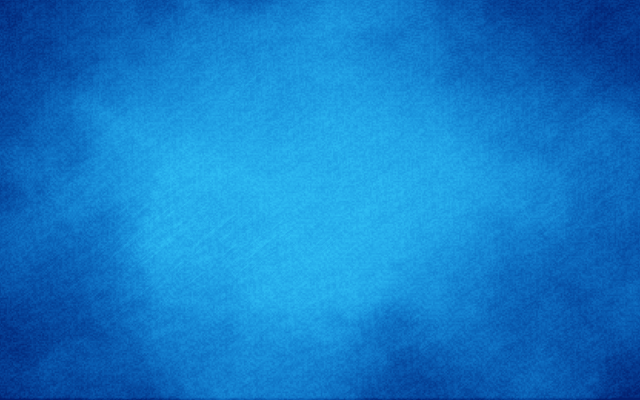
This background is drawn by a Shadertoy shader. Its source:

```glsl
#define GLOW_CENTER vec2(0.49, 0.46)
#define GLOW_PEAK 1.08
#define GLOW_FALLOFF 3.8
#define CLOUD_SCALE 5.0
#define CLOUD_DEPTH 0.40
#define EDGE_WARP 0.15
#define STROKE_ANGLE 0.50
#define STROKE_DEPTH 0.12
#define GRAIN_DEPTH 0.19
#define SCRATCH_LIGHT 0.07

// Soft patches: center x, center y, radius, change in light
const int PATCH_COUNT = 12;
const vec4 PATCHES[PATCH_COUNT] = vec4[](
    vec4(0.53, 0.97, 0.17, 0.24), vec4(0.14, 0.62, 0.15, 0.12),
    vec4(0.68, 0.74, 0.14, 0.10), vec4(0.80, 0.54, 0.13, 0.08),
    vec4(0.18, 0.36, 0.13, -0.13), vec4(0.01, 0.53, 0.09, -0.15),
    vec4(0.78, 0.24, 0.15, -0.16), vec4(0.66, 0.14, 0.14, -0.12),
    vec4(0.34, 0.92, 0.16, 0.14), vec4(0.17, 0.84, 0.23, 0.12),
    vec4(0.95, 0.62, 0.20, 0.09), vec4(0.44, 0.27, 0.17, 0.10));

float hash(vec2 p) {
    return fract(sin(dot(p, vec2(127.1, 311.7))) * 43758.5453);
}

float noise(vec2 p) {
    vec2 cell = floor(p), f = fract(p);
    f = f * f * (3.0 - 2.0 * f);
    float low = mix(hash(cell), hash(cell + vec2(1, 0)), f.x);
    float high = mix(hash(cell + vec2(0, 1)), hash(cell + vec2(1, 1)), f.x);
    return mix(low, high, f.y);
}

mat2 rotation(float a) {
    return mat2(cos(a), -sin(a), sin(a), cos(a));
}

// Layered noise, centered on zero
float fbm(vec2 p) {
    float sum = 0.0, weight = 0.5;
    for (int i = 0; i < 6; i++) {
        sum += weight * (noise(p) - 0.5);
        p = rotation(0.6) * p * 2.03 + 7.3;
        weight *= 0.54;
    }
    return sum;
}

// Dark navy to pale cyan
vec3 bluePalette(float t) {
    return vec3(0.01, 0.12, 0.43)
        + t * (vec3(0.0, 0.58, 0.72) + t * vec3(0.15, 0.0, -0.22));
}

// Wide central glow shaped by the soft patches
float broadLight(vec2 uv, float aspect) {
    vec2 offset = uv - GLOW_CENTER;
    float light = GLOW_PEAK * exp(-GLOW_FALLOFF * dot(offset, offset));
    for (int i = 0; i < PATCH_COUNT; i++) {
        vec4 spot = PATCHES[i];
        vec2 d = (uv - spot.xy) * vec2(aspect, 1.0) / spot.z;
        light += spot.w * exp(-dot(d, d));
    }
    // Flatten the brightest part
    return light - 0.6 * max(light - 0.93, 0.0);
}

// Short slanted brush marks, centered on zero
float brushStrokes(vec2 p) {
    vec2 q = rotation(STROKE_ANGLE) * p;
    float wide = noise(q * vec2(24.0, 75.0));
    float thin = noise(q * vec2(65.0, 190.0) + 31.0);
    return 0.45 * wide + 0.55 * thin - 0.5;
}

// Faint, short, straight hairlines
float scratches(vec2 p) {
    vec2 q = rotation(STROKE_ANGLE + 0.2) * p;
    float line = smoothstep(0.72, 0.95, noise(q * vec2(16.0, 170.0)));
    return line * smoothstep(0.4, 0.75, noise(p * 5.0 + 19.0));
}

void mainImage(out vec4 fragColor, in vec2 fragCoord) {
    vec2 uv = fragCoord / iResolution.xy;
    float aspect = iResolution.x / iResolution.y;
    vec2 p = fragCoord / iResolution.y;

    // Ragged cloud shapes
    vec2 warp = vec2(fbm(p * 5.0 + 3.0), fbm(p * 5.0 + 41.0));
    float light = broadLight(uv + EDGE_WARP * warp, aspect);
    float calm = mix(1.0, 0.4, smoothstep(0.5, 1.0, light));
    light += CLOUD_DEPTH * calm * fbm(p * CLOUD_SCALE + warp + 13.0);

    // Surface texture
    float grain = noise(p * 260.0) - 0.5;
    float surface = STROKE_DEPTH * brushStrokes(p) + GRAIN_DEPTH * grain;
    light += surface * mix(0.7, 0.85, calm);
    light += SCRATCH_LIGHT * scratches(p) * smoothstep(0.2, 0.8, light);

    // Thin shade along the lower edge
    light -= 0.2 * (1.0 - smoothstep(0.0, 0.008, uv.y));
    fragColor = vec4(bluePalette(clamp(light, 0.0, 1.2)), 1.0);
}
```
